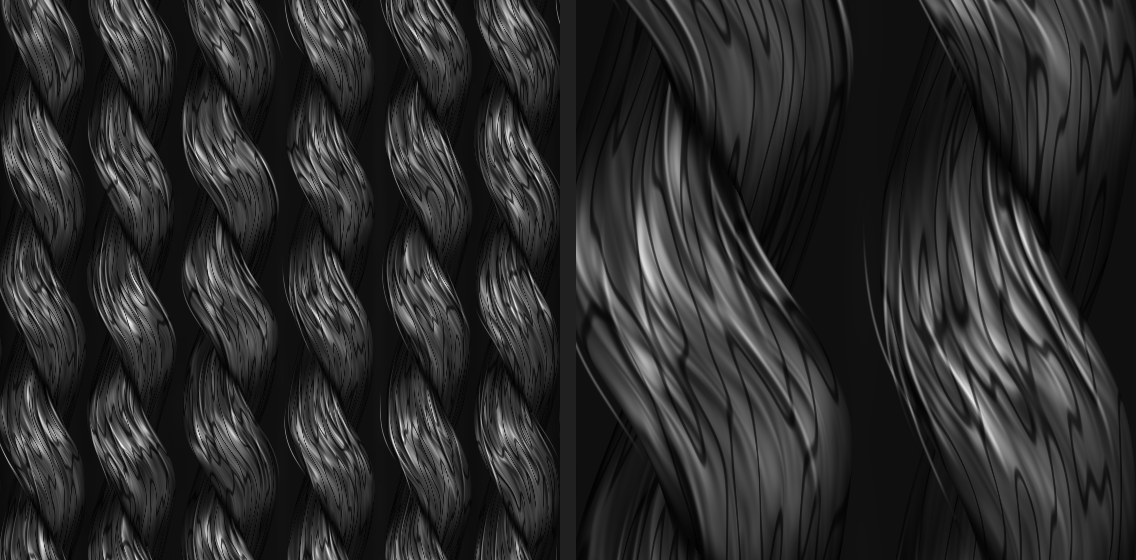
Left: the whole. Right: its middle third, enlarged.
Give the GLSL for this pattern, as a WebGL 1 fragment shader.

```glsl
precision highp float;
// Six vertical ropes of dark glossy fibre, each twisted from two strands, on near-black.
// A strand is a tube on a helix; the higher of the two tubes is seen. Gradient noise
// stretched along the strand makes fibres, and a short loop adds loose bright hairs.

uniform vec2 u_resolution;

#define COLUMNS 6.0
#define ROWS 4.0
#define ROW_PHASE 1.22
#define COLUMN_DRIFT 0.015
#define HALF_WIDTH 0.0755
#define ORBIT 0.42
#define RADIUS 0.61
#define SHEAR 0.7
#define FIBRE_SKEW 0.13
#define HAIR_WIDTH 0.016
#define GROUND 0.088
#define GLOSS 0.44

const float PI = 3.14159265;

float hash(vec2 p) {
  p = fract(p * vec2(0.1031, 0.1137));
  p += dot(p, p.yx + 33.33);
  return fract((p.x + p.y) * p.x * 91.7);
}

vec2 gradientAt(vec2 cell) {
  float angle = 2.0 * PI * hash(cell + 57.0);
  return vec2(cos(angle), sin(angle));
}

// Gradient noise, roughly -1 to 1
float noise(vec2 p) {
  vec2 i = floor(p), f = p - i;
  vec2 w = f * f * f * (f * (f * 6.0 - 15.0) + 10.0);
  vec2 e = vec2(1.0, 0.0);
  float low = mix(dot(gradientAt(i), f), dot(gradientAt(i + e), f - e), w.x);
  float high = mix(dot(gradientAt(i + e.yx), f - e.yx),
                   dot(gradientAt(i + 1.0), f - 1.0), w.x);
  return 1.6 * mix(low, high, w.y);
}

// Returns tone, height and coverage of one strand; turn is 0 where it faces the viewer
vec3 strand(float x, float turn, float seed, float pixel) {
  float q = (x - ORBIT * sin(turn)) / RADIUS;
  float dome = sqrt(max(0.0, 1.0 - q * q));
  float lane = q - FIBRE_SKEW * turn;
  vec2 shift = vec2(seed * 173.0, seed * 61.0) + 20.0;

  // Fibres: broad clumps, locks and fine streaks
  float clump = noise(vec2(lane * 2.4, turn * 0.7) + shift);
  float lock = noise(vec2((lane + 0.16 * turn) * 5.5 + clump, turn * 0.8) + shift.yx);
  float streak = noise(vec2(lane * 13.0 + lock, turn * 1.1) + shift + 40.0);
  float crease = noise(vec2((q + 0.08 * turn) * 4.5, turn * 0.75) + shift + 80.0);

  // Sheen on the upper part, broken up by the locks
  float along = (turn + 0.3 + 1.1 * clump + 0.5 * lock) / 0.85;
  float sheen = exp(-along * along) * smoothstep(0.0, 0.7, dome);
  float tone = 0.06 + 0.155 * dome;
  tone *= 1.0 + 0.35 * lock + 0.25 * streak;
  tone += GLOSS * sheen * max(0.0, 0.55 + 0.7 * lock + 0.55 * streak);
  tone *= 1.0 - 0.65 * (1.0 - smoothstep(0.02, 0.13, abs(crease)));
  tone *= mix(0.35, 1.0, smoothstep(-0.75, 0.1, cos(turn)));
  float cover = clamp((1.0 - abs(q)) * RADIUS / pixel + 0.5, 0.0, 1.0);

  // Loose hairs, gathered near the edges, each with a dark side
  for (int i = 0; i < 9; i++) {
    vec2 key = vec2(float(i) * 7.0 + 3.0, seed * 300.0);
    float side = 2.0 * hash(key) - 1.0;
    float lean = hash(key + 11.0) - 0.5;
    float path = sign(side) * sqrt(abs(side)) * 1.08 + 0.3 * lean * turn
               + 0.06 * sin(turn * 1.6 + lean * 9.0);
    float span = abs(turn - 2.8 * (hash(key + 23.0) - 0.6));
    float fade = 1.0 - smoothstep(0.3, 1.3, span);
    float d = (q - path) * RADIUS;
    float width = HAIR_WIDTH + 0.5 * pixel;
    float hair = fade * (1.0 - smoothstep(0.0, width, abs(d)));
    float shade = fade * (1.0 - smoothstep(0.0, 2.0 * width, abs(d + 2.2 * HAIR_WIDTH)));
    tone *= 1.0 - 0.6 * shade;
    tone += hair * (0.14 + 0.3 * hash(key + 31.0)) * (0.65 + 0.35 * cos(turn + 0.6));
    cover = max(cover, hair);
  }
  return vec3(tone, ORBIT * cos(turn) + RADIUS * dome, cover);
}

// Lays one two-strand rope over the tone beneath it
float rope(vec2 uv, float column, float under) {
  float even = (column + 0.5) / COLUMNS;
  float center = even - COLUMN_DRIFT * sin(2.0 * PI * even);
  float halfWidth = HALF_WIDTH + 0.009 * exp(-4.0 * (column - 2.0) * (column - 2.0));
  float x = (uv.x - center) / halfWidth;
  if (abs(x) > 1.35) return under;
  x += 0.05 * noise(vec2(uv.y * 9.0, column * 5.3 + 9.0));
  float pixel = 1.0 / (min(u_resolution.x, u_resolution.y) * halfWidth);
  float jitter = 0.1 * (hash(vec2(column + 5.0, 19.0)) - 0.5);
  float phase = ROWS * (1.0 - uv.y) - ROW_PHASE + jitter + SHEAR * x / PI;

  float idA = 2.0 * floor(phase * 0.5 + 0.5);
  float idB = 2.0 * floor(phase * 0.5) + 1.0;
  vec3 a = strand(x, (phase - idA) * PI, hash(vec2(column + 13.0, idA + 29.0)), pixel);
  vec3 b = strand(x, (phase - idB) * PI, hash(vec2(column + 13.0, idB + 29.0)), pixel);
  vec3 front = a, back = b;
  if (b.y > a.y) { front = b; back = a; }

  // Dark groove where the strands meet
  float groove = mix(0.2, 1.0, smoothstep(0.0, 0.32, front.y - back.y));
  front.x *= mix(1.0, groove, min(a.z, b.z));
  under *= 1.0 - 0.35 * (1.0 - smoothstep(0.9, 1.3, abs(x)));
  return mix(mix(under, back.x, back.z), front.x, front.z);
}

void main() {
  vec2 uv = gl_FragCoord.xy / u_resolution;
  float nearest = floor(COLUMNS * (uv.x + COLUMN_DRIFT * sin(2.0 * PI * uv.x)));
  float tone = GROUND;
  for (int i = -1; i <= 1; i++) tone = rope(uv, nearest + float(i), tone);
  gl_FragColor = vec4(vec3(clamp(tone, 0.0, 0.95)), 1.0);
}
```
